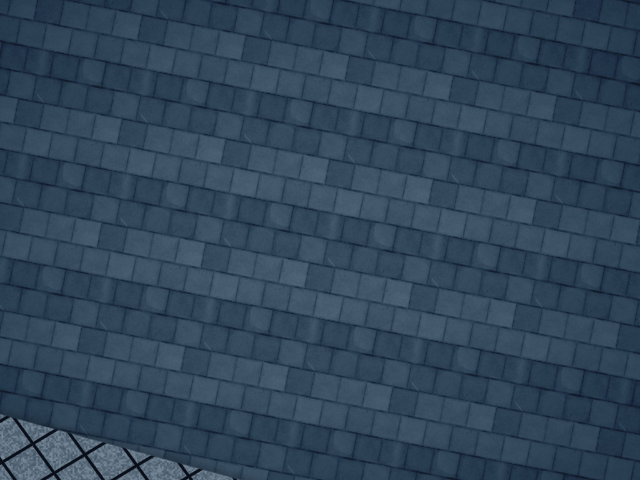
A Shadertoy shader for this texture:

```glsl
const float TILE = 0.05503;              // tile side, in canvas heights
const float TILT = 0.192;                // slope of the courses, radians
const float ROW_PHASE = 0.08;
const vec2  COLUMN_PHASE = vec2(-0.29, 0.23);   // even and odd courses
const float PERIOD = 4.0;                // tiles before the surface repeats
const float JOINT_ROW = 0.026;           // half widths, in tiles
const float JOINT_COLUMN = 0.018;
const float JOINT_ROW_DEPTH = 0.46;
const float JOINT_COLUMN_DEPTH = 0.30;
const vec3  BLUE_CAST = vec3(0.0, 0.082, 0.155);
const vec3  CAST_RISE = vec3(1.0, 7.0, 9.0);
const vec2  GLOW_CENTER = vec2(-0.04, -0.02);

// Brightness of each tile, one course per line, top to bottom
const mat4 TONES = mat4(
    0.178, 0.184, 0.174, 0.208,
    0.178, 0.220, 0.224, 0.244,
    0.240, 0.218, 0.210, 0.220,
    0.166, 0.160, 0.174, 0.164);
const vec4 ROUNDING = vec4(0.32, 0.06, 0.16, 0.28);

const vec2  KERB_NORMAL = vec2(0.264, 0.9645);
const float KERB_OFFSET = -0.526;
const vec3  PAVING = vec3(0.37, 0.44, 0.50);
const vec3  LATTICE_COLOR = vec3(0.035, 0.055, 0.10);
const vec2  LATTICE_FALLING = vec2(0.809, 0.588);
const vec2  LATTICE_RISING = vec2(0.515, -0.857);
const vec2  LATTICE_PITCH = vec2(0.0743, 0.0752);
const vec2  LATTICE_PHASE = vec2(0.872, 0.258);
const float LATTICE_HALF_WIDTH = 0.0026;

float hash(vec2 p) {
    vec3 h = fract(p.xyx * vec3(0.1031, 0.1030, 0.0973));
    h += dot(h, h.yzx + 33.33);
    return fract((h.x + h.y) * h.z);
}

// Value noise that wraps after the given period
float noise(vec2 p, float period) {
    vec2 i = floor(p), f = fract(p);
    f = f * f * (3.0 - 2.0 * f);
    vec2 a = mod(i, period), b = mod(i + 1.0, period);
    return mix(mix(hash(a), hash(vec2(b.x, a.y)), f.x),
               mix(hash(vec2(a.x, b.y)), hash(b), f.x), f.y);
}

float surfaceNoise(vec2 p, float scale) {
    return noise(p * scale, PERIOD * scale) - 0.5;
}

float roundedBox(vec2 p, float halfSize, float radius) {
    vec2 d = abs(p) - halfSize + radius;
    return length(max(d, 0.0)) + min(max(d.x, d.y), 0.0) - radius;
}

float segmentDistance(vec2 p, vec2 a, vec2 b) {
    vec2 ab = b - a;
    return length(p - a - ab * clamp(dot(p - a, ab) / dot(ab, ab), 0.0, 1.0));
}

float line(float distance, float halfWidth, float pixel) {
    return 1.0 - smoothstep(halfWidth - 0.5 * pixel, halfWidth + pixel, distance);
}

vec3 tiles(vec2 p, float pixel) {
    float c = cos(TILT), s = sin(TILT);
    vec2 surface = vec2(c * p.x - s * p.y, -s * p.x - c * p.y) / TILE;
    surface.y += ROW_PHASE;
    float row = mod(floor(surface.y), PERIOD);
    float odd = mod(row, 2.0);
    vec2 q = surface + vec2(mix(COLUMN_PHASE.x, COLUMN_PHASE.y, odd), 0.0);
    vec2 f = fract(q);
    vec2 id = mod(floor(q), PERIOD);
    float tone = TONES[int(id.y)][int(id.x)];

    // Worn face with a darker rim
    float warp = 0.10 * surfaceNoise(surface, 5.0);
    float face = roundedBox(f - 0.5, 0.47, ROUNDING[int(id.y)]) + warp;
    tone += 0.009 - 0.030 * smoothstep(-0.12, 0.06, face);
    tone += 0.026 * surfaceNoise(surface, 3.0) + 0.022 * surfaceNoise(surface, 16.0);
    tone -= 0.022 * smoothstep(0.34, 0.48, surfaceNoise(surface, 12.0));

    // Pale streak, chipped patch and scratch
    float streak = (f.x - 0.62) / 0.15;
    if (id == vec2(0.0, 3.0)) tone += 0.038 * exp(-streak * streak);
    float patchEdge = roundedBox(f - vec2(0.55, 0.46), 0.38, 0.16)
                    + 0.18 * (f.y - f.x) + warp;
    if (id == vec2(2.0, 3.0)) tone += 0.036 * (1.0 - smoothstep(-0.05, 0.05, patchEdge));
    float scratch = segmentDistance(f, vec2(0.17, 0.72), vec2(0.46, 0.98));
    if (id == vec2(0.0, 0.0)) tone += 0.075 * line(scratch, 0.008, pixel);

    // Lit lower lip and dark joints
    vec2 edge = min(f, 1.0 - f);
    float wear = 0.75 + 0.7 * surfaceNoise(surface, 4.0);
    tone += 0.020 * odd * line(abs(f.y - 0.91), 0.015, pixel) * wear;
    float joint = max(JOINT_ROW_DEPTH * line(edge.y, JOINT_ROW, pixel),
                      JOINT_COLUMN_DEPTH * line(edge.x, JOINT_COLUMN, pixel));
    tone *= 1.0 - joint * wear;

    vec2 glow = (p - GLOW_CENTER) * vec2(1.0, 1.3);
    tone *= 1.15 - 0.62 * dot(glow, glow);
    return tone + BLUE_CAST * min(vec3(1.0), CAST_RISE * tone);
}

vec3 paving(vec2 p, float pixel) {
    float speckle = noise(p * 290.0 + 500.0, 1000.0) - 0.5;
    vec3 color = PAVING + 0.20 * speckle;
    vec2 g = vec2(dot(p, LATTICE_FALLING), dot(p, LATTICE_RISING));
    g = abs(fract(g / LATTICE_PITCH + LATTICE_PHASE + 0.5) - 0.5) * LATTICE_PITCH;
    return mix(color, LATTICE_COLOR, line(min(g.x, g.y), LATTICE_HALF_WIDTH, pixel));
}

void mainImage(out vec4 fragColor, in vec2 fragCoord) {
    float pixel = 1.0 / iResolution.y;
    vec2 p = (fragCoord - 0.5 * iResolution.xy) * pixel;
    float kerb = dot(p, KERB_NORMAL) - KERB_OFFSET;
    vec3 roof = tiles(p, pixel / TILE) * mix(0.85, 1.0, smoothstep(0.0, 0.02, kerb));
    vec3 color = mix(paving(p, pixel), roof, smoothstep(-pixel, pixel, kerb));
    fragColor = vec4(color, 1.0);
}
```
